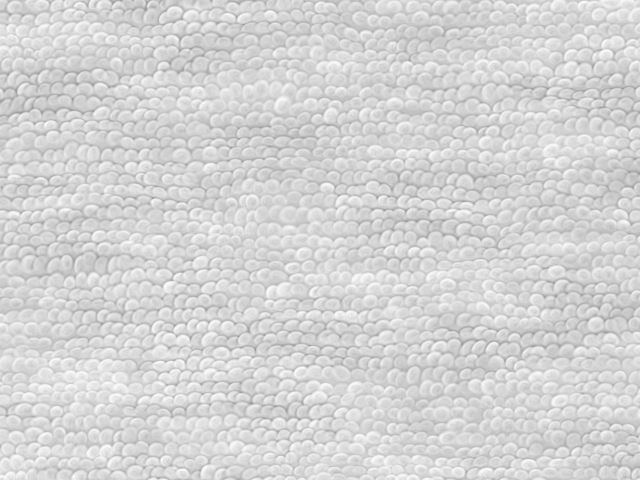
Give the GLSL for this texture, as a WebGL 2 fragment shader.

```glsl
#version 300 es
precision highp float;
// White terry cloth: uneven rows of small overlapping yarn loops.
// Each loop is a soft tilted ellipse painted from the top row down, with a
// bright curled rim and a shadow cast on the row above; noise adds fuzz.

uniform vec2 u_resolution;
out vec4 fragColor;

float hash(vec2 p) {
  vec3 q = fract(p.xyx * 0.1031);
  q += dot(q, q.yzx + 33.33);
  return fract((q.x + q.y) * q.z);
}

float noise(vec2 p) {
  vec2 i = floor(p), f = fract(p);
  f = f * f * (3.0 - 2.0 * f);
  return mix(mix(hash(i), hash(i + vec2(1, 0)), f.x),
             mix(hash(i + vec2(0, 1)), hash(i + vec2(1, 1)), f.x), f.y);
}

float fbm(vec2 p) {
  return 0.55 * noise(p) + 0.3 * noise(p * 2.1 + 17.0) + 0.15 * noise(p * 4.3 + 31.0);
}

float bump(float x, float width) {
  return exp(-x * x / (width * width));
}

// Brightness of the yarn inside a loop; q is 1 unit long at the outline.
float yarn(vec2 q, float seed) {
  float r = length(q);
  float rim = bump(r - 0.72, 0.17) * (0.55 + 0.45 * dot(q, vec2(-0.4, 0.9)));
  float hole = bump(length(q - vec2(0.3 * seed - 0.1, -0.15)), 0.36);
  float strands = noise(vec2(atan(q.x, q.y) * 1.3 + seed * 50.0, r * 5.0 + seed * 90.0));
  return 0.862 + 0.04 * q.y + 0.07 * rim - 0.055 * hole * seed
       + 0.06 * (strands - 0.5);
}

void main() {
  vec2 p = gl_FragCoord.xy / u_resolution.y;

  // Knit grid, bent a little so that the rows wander
  vec2 bend = vec2(noise(p * 9.0), fbm(p * vec2(5.0, 8.0) + 40.0)) - 0.5;
  vec2 grid = p * vec2(38.0, 39.0) + bend * vec2(0.8, 1.3);
  float relief = 0.3 + 0.9 * smoothstep(0.25, 0.75, fbm(p * vec2(5.0, 10.0) + 9.0));
  float soft = max(0.14, 60.0 / u_resolution.y);
  float tone = 0.80;

  // Loops, upper rows first
  for (int row = 1; row >= -1; row--) {
    float rowId = floor(grid.y) + float(row);
    float x = grid.x + 5.0 * hash(vec2(rowId, 7.0));
    for (int col = -1; col <= 1; col++) {
      vec2 id = vec2(floor(x) + float(col), rowId);
      float seed = hash(id + 3.0);
      vec2 jitter = vec2(hash(id + 61.0), hash(id + 127.0)) - 0.5;
      vec2 q = vec2(x, grid.y) - id - 0.5 - jitter * vec2(0.45, 0.4);

      float tilt = 1.1 * (hash(id + 211.0) - 0.35);
      q = mat2(cos(tilt), -sin(tilt), sin(tilt), cos(tilt)) * q;
      q /= vec2(0.64, 0.53) * (0.85 + 0.3 * hash(id + 307.0));
      float r = length(q);

      // Shadow in the gap above the loop, then the loop itself
      float shadow = (1.0 - smoothstep(0.9, 1.5, r)) * smoothstep(-0.2, 0.6, q.y);
      tone -= 0.125 * relief * shadow;
      float cover = 1.0 - smoothstep(1.0 - soft, 1.0 + soft, r);
      float shade = yarn(q, seed) + 0.05 * (hash(id + 401.0) - 0.5);
      tone = mix(tone, shade, cover * (0.65 + 0.35 * seed));
    }
  }

  // Long streaks along the rows, broad patches and fine lint
  tone += 0.07 * (noise(vec2(p.x * 7.0, grid.y * 0.9)) - 0.5);
  tone += 0.08 * (fbm(p * vec2(3.0, 5.0) + 70.0) - 0.5);
  tone += 0.04 * (noise(p * vec2(110.0, 150.0) + bend * 20.0) - 0.5);

  fragColor = vec4(vec3(clamp(tone, 0.62, 0.97)), 1.0);
}
```
